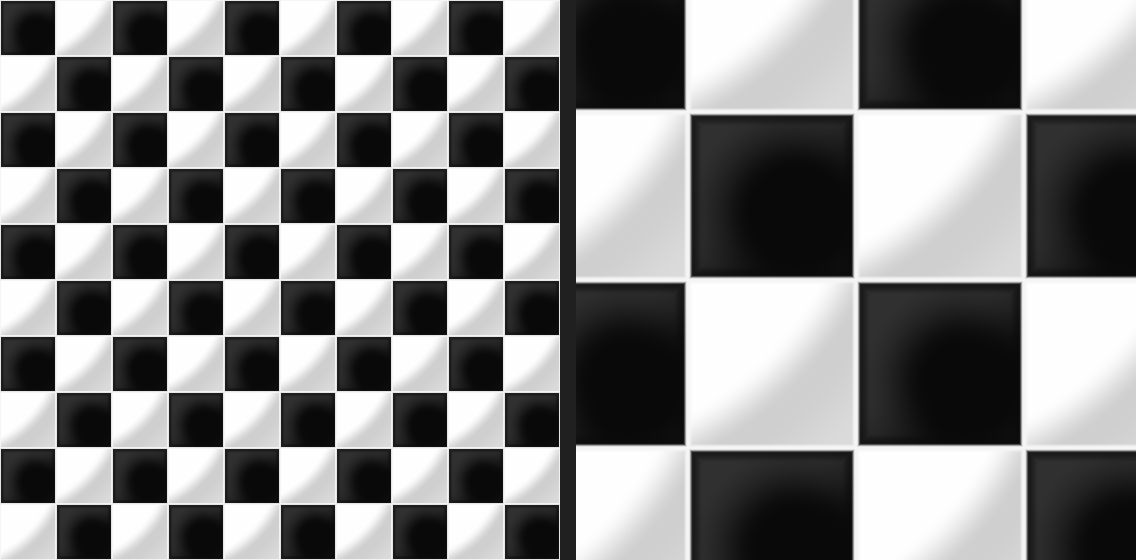
Left: the whole. Right: its middle third, enlarged.
This pattern is drawn by a Shadertoy shader. Its source:

```glsl
// Checkerboard of softly bevelled black and white tiles split by thin pale joints.
#define TILES 10.0
#define JOINT 0.017
#define EDGE_SOFTNESS 0.024
#define JOINT_COLOR vec3(0.96)
#define WHITE vec3(0.995)
#define SHADOW vec3(0.81)
#define BLACK vec3(0.035)
#define SHEEN vec3(0.19)
#define VARIATION 0.025

float hash(vec2 p) {
    vec3 q = fract(vec3(p.xyx) * 0.1031);
    q += dot(q, q.yzx + 33.33);
    return fract((q.x + q.y) * q.z);
}

// White face with a curved shadow in its lower right half
vec3 whiteFace(vec2 p, float jitter) {
    float arc = length(p - vec2(-0.9, 1.9)) - 1.98;
    float shade = smoothstep(-0.06, 0.22, arc + jitter);
    float fade = 0.25 * smoothstep(0.25, 0.65, arc);
    return mix(WHITE, SHADOW, shade * (1.0 - fade));
}

// Black face with a sheen along its left and top sides
vec3 blackFace(vec2 p, float inset, float jitter) {
    vec2 d = p - vec2(0.64, 0.40);
    float r = length(d);
    float facing = dot(d / max(r, 0.001), vec2(-0.707, 0.707));
    float sheen = smoothstep(0.22, 0.65, r + jitter) * smoothstep(-0.45, 0.65, facing);
    float rim = 0.18 * smoothstep(0.28, 0.50, r) * (1.0 - sheen);
    float darkEdge = mix(0.45, 1.0, smoothstep(0.015, 0.075, inset));
    return mix(BLACK, SHEEN, (sheen + rim) * darkEdge);
}

void mainImage(out vec4 fragColor, in vec2 fragCoord) {
    vec2 grid = fragCoord / iResolution.xy * TILES;
    vec2 cell = mod(floor(grid), TILES);
    vec2 p = fract(grid);
    float jitter = (hash(cell) - 0.5) * 2.0 * VARIATION;

    // Distance inward from the tile border
    vec2 side = min(p, 1.0 - p);
    float inset = min(side.x, side.y) - JOINT;
    float pixel = TILES / min(iResolution.x, iResolution.y);
    float soft = 0.5 * max(EDGE_SOFTNESS, pixel);
    float face = smoothstep(-soft, soft, inset);

    // Alternate the two faces and lay them over the joint
    bool isBlack = mod(cell.x + cell.y, 2.0) > 0.5;
    vec3 color = isBlack ? blackFace(p, inset, jitter) : whiteFace(p, jitter);
    fragColor = vec4(mix(JOINT_COLOR, color, face), 1.0);
}
```
